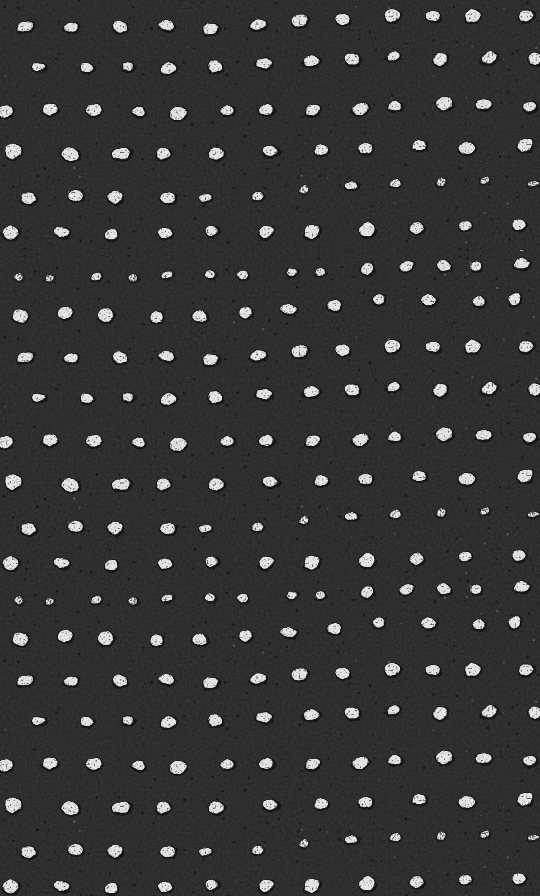
Reproduce this pattern procedurally as a Shadertoy shader.

```glsl
// Uneven rows of worn, hand-printed pale dots with inky rims on grainy charcoal.
#define UNITS 768.0        // canvas height in design units
#define WIDTH 462.0        // design width over which the rows drift
#define PERIOD 277.0       // height of one block of eight rows
#define BLOCK_TOP 287.0    // where a block begins, measured downwards
#define SEAM vec2(215.0, 6.5) // depth of the seam, slip of the part above it
#define RIM 1.3            // width of the dark rim
#define JITTER vec2(4.5, 2.0)
#define GROUND 0.18
#define INK 0.08
#define PALE 0.89

const int ROWS = 8;
// Per row: first dot x, dot spacing, row y, rise towards the right
const vec4 ROW[ROWS] = vec4[ROWS](
    vec4(25.0, 38.4, 20.0, 11.0), vec4(-6.0, 38.4, 54.0, 9.0),
    vec4(6.0, 37.4, 92.0, 5.0), vec4(13.0, 43.5, 127.0, 5.0),
    vec4(22.0, 39.4, 166.0, 14.0), vec4(5.0, 43.9, 196.0, 6.0),
    vec4(13.0, 33.2, 227.0, 9.0), vec4(16.0, 39.0, 260.0, 14.0));
// Per row: dot radius at the left and at the right
const vec2 RADIUS[ROWS] = vec2[ROWS](
    vec2(6.4, 5.6), vec2(5.4, 6.2), vec2(6.0, 6.3), vec2(6.8, 6.4),
    vec2(6.4, 3.2), vec2(6.2, 5.7), vec2(3.7, 5.7), vec2(6.6, 5.6));

vec3 hash3(vec2 p) {
    vec3 q = fract(p.xyx * vec3(0.1031, 0.1030, 0.0973));
    q += dot(q, q.yxz + 33.33);
    return fract((q.xxy + q.yzz) * q.zyx);
}

float cornerSlope(vec2 cell, vec2 offset) {
    float a = 6.2832 * hash3(cell).x;
    return dot(vec2(cos(a), sin(a)), offset);
}

float gradientNoise(vec2 p) {
    vec2 i = floor(p), f = p - i;
    vec2 u = f * f * f * (f * (f * 6.0 - 15.0) + 10.0);
    vec2 e = vec2(1.0, 0.0);
    return mix(mix(cornerSlope(i, f), cornerSlope(i + e, f - e), u.x),
               mix(cornerSlope(i + e.yx, f - e.yx), cornerSlope(i + 1.0, f - 1.0), u.x), u.y);
}

// Approximate signed distance to a tilted ellipse
float ellipse(vec2 p, vec2 r, float angle) {
    float c = cos(angle), s = sin(angle);
    p = vec2(c * p.x - s * p.y, s * p.x + c * p.y);
    return (length(p / r) - 1.0) * min(r.x, r.y);
}

// Nearest dot: x = face distance, y = rim distance, z = radius
vec3 dotField(vec2 p) {
    vec3 nearest = vec3(1e3, 1e3, 6.0);
    float across = clamp(p.x / WIDTH, 0.0, 1.0);
    for (int k = 0; k < ROWS; k++) {
        vec4 row = ROW[k];
        float column = floor((p.x - row.x) / row.y + 0.5);
        vec3 h = hash3(vec2(column + 7.0, float(k) * 13.0 + 3.0));
        vec3 g = hash3(vec2(float(k) * 17.0 + 41.0, column + 29.0));
        float x = row.x + column * row.y;
        float y = row.z - row.w * smoothstep(0.35, 0.85, x / WIDTH);
        vec2 d = p - vec2(x, y) - (2.0 * h.xy - 1.0) * JITTER;
        d.y = mod(d.y + 0.5 * PERIOD, PERIOD) - 0.5 * PERIOD;
        float size = mix(RADIUS[k].x, RADIUS[k].y, across) * mix(0.86, 1.14, h.z);
        vec2 r = size * vec2(1.0, mix(0.66, 0.87, g.x));
        float angle = mix(-0.25, 0.3, g.y) + 0.2 * across;
        float face = ellipse(d, r, angle);
        if (face < nearest.x)
            nearest = vec3(face, ellipse(d - vec2(0.5, 0.7), r, angle), size);
    }
    return nearest;
}

// Coverage of tiny round specks scattered one per cell
float specks(vec2 p, float cell, float density, float seed, float px) {
    vec2 id = floor(p / cell);
    vec3 h = hash3(id + seed);
    vec2 centre = (id + 0.2 + 0.6 * h.xy) * cell;
    float radius = mix(0.4, 1.2, fract(h.z * 57.0));
    return step(h.z, density) * smoothstep(0.5, -0.5, (length(p - centre) - radius) / px);
}

void mainImage(out vec4 fragColor, in vec2 fragCoord) {
    float px = UNITS / iResolution.y;
    vec2 p = vec2(fragCoord.x, iResolution.y - fragCoord.y) * px;

    // Repeat the block of rows, slipping the part above the seam
    p.y += p.y < SEAM.x ? SEAM.y : 0.0;
    p.y = mod(p.y - BLOCK_TOP, PERIOD);

    // Charcoal ground with fine grain and scattered specks
    float grain = gradientNoise(p * 0.43);
    float fine = gradientNoise(p * 0.61 + 91.0);
    float edge = smoothstep(0.6, 0.97, p.x / WIDTH);
    float tone = GROUND + 0.035 * grain + 0.03 * fine;
    tone = mix(tone, INK, 0.85 * specks(p, 9.0, 0.2, 11.0, px));
    tone = mix(tone, 0.45, 0.6 * specks(p, 11.0, 0.02 + 0.16 * edge, 63.0, px));

    // Ragged dots: dark rim first, then the worn pale face
    vec3 blob = dotField(p);
    float ragged = 1.5 * gradientNoise(p * 0.16 + 17.0) + 0.7 * grain;
    float rim = smoothstep(0.5, -0.5, (blob.y + ragged - RIM) / px);
    float face = smoothstep(0.5, -0.5, (blob.x + ragged) / px);
    float frail = smoothstep(5.2, 3.2, blob.z);
    float wear = smoothstep(0.12, 0.6, fine - 0.4 * grain + 0.3 * frail);
    tone = mix(tone, INK, rim * mix(0.95, 0.6, frail));
    tone = mix(tone, PALE + 0.06 * grain - 0.5 * wear, face);
    fragColor = vec4(vec3(tone), 1.0);
}
```
